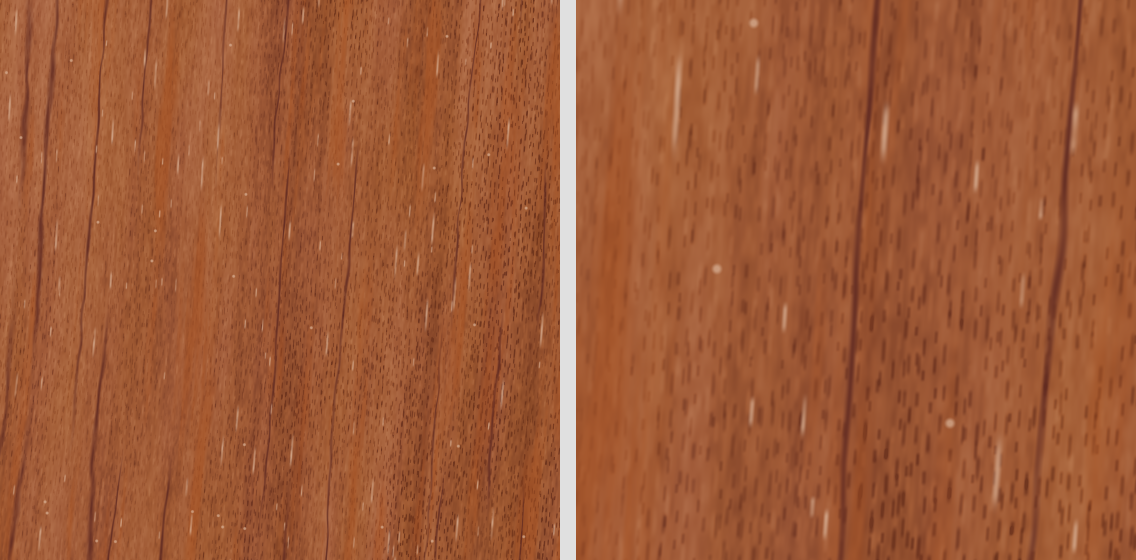
Left: the whole. Right: its middle third, enlarged.
This texture is drawn by a Shadertoy shader. Its source:

```glsl
float hash(vec2 p) {
    vec3 q = fract(p.xyx * vec3(0.1031, 0.1030, 0.0973));
    q += dot(q, q.yzx + 33.33);
    return fract((q.x + q.y) * q.z);
}

float noise(vec2 p) {
    vec2 i = floor(p), f = fract(p);
    f = f * f * (3.0 - 2.0 * f);
    float low = mix(hash(i), hash(i + vec2(1, 0)), f.x);
    float high = mix(hash(i + vec2(0, 1)), hash(i + vec2(1, 1)), f.x);
    return mix(low, high, f.y);
}

float fbm(vec2 p) {
    float sum = 0.0, weight = 0.53;
    for (int i = 0; i < 4; i++) {
        sum += weight * noise(p);
        p = p * 2.03 + 11.7;
        weight *= 0.5;
    }
    return sum;
}

// Growth ring: soft shading that builds up to a sharper edge on its right
float ring(float u, float edge, float width) {
    float d = edge - u;
    return smoothstep(-0.012, 0.010, d) * exp(-max(d, 0.0) / width);
}

// Short soft strokes, one per jittered cell, columns shifted against each other
float dashes(vec2 p, vec2 grid, float density, float seed) {
    vec2 g = p * grid;
    g.y += 17.0 * hash(vec2(floor(g.x), seed));
    vec2 id = floor(g) + seed * 13.0;
    vec2 f = fract(g) - 0.5;
    f.x += 0.4 * (hash(id + 7.3) - 0.5);
    float halfLength = mix(0.22, 0.48, hash(id + 3.1));
    float across = 1.0 - smoothstep(0.0, 0.29, abs(f.x));
    float along = 1.0 - smoothstep(halfLength * 0.4, halfLength, abs(f.y));
    return step(hash(id), density) * across * along;
}

// Broken dark veins running with the grain
float veins(vec2 p) {
    const float COUNT = 17.0;
    float sum = 0.0;
    for (float i = 0.0; i < COUNT; i++) {
        float center = (i + hash(vec2(i, 4.0))) / COUNT * 1.08 - 0.06;
        center += 0.014 * (noise(vec2(p.y * 4.0, i * 7.0)) - 0.5);
        center += 0.004 * (noise(vec2(p.y * 23.0, i * 5.0)) - 0.5);
        float width = mix(0.003, 0.009, pow(hash(vec2(i, 9.0)), 2.0));
        width *= 0.6 + 0.8 * noise(vec2(p.y * 14.0, i * 3.0));
        float presence = smoothstep(0.38, 0.72, noise(vec2(p.y * 3.5, i * 9.0 + 2.0)));
        float line = 1.0 - smoothstep(0.0, width, abs(p.x - center));
        sum = max(sum, line * presence);
    }
    return sum * (0.5 + 0.6 * noise(p * vec2(300.0, 32.0)));
}

// Small round pale specks
float specks(vec2 p, float cells, float density) {
    vec2 id = floor(p * cells);
    vec2 jitter = 0.5 * vec2(hash(id + 21.0), hash(id + 47.0)) - 0.25;
    float d = length(fract(p * cells) - 0.5 - jitter);
    return step(hash(id + 5.0), density) * (1.0 - smoothstep(0.04, 0.17, d));
}

vec3 woodRamp(float tone) {
    const vec3 DARK = vec3(0.44, 0.21, 0.12);
    const vec3 MIDDLE = vec3(0.63, 0.355, 0.205);
    const vec3 LIGHT = vec3(0.74, 0.49, 0.33);
    return tone < 0.5 ? mix(DARK, MIDDLE, tone * 2.0)
                      : mix(MIDDLE, LIGHT, tone * 2.0 - 1.0);
}

void mainImage(out vec4 fragColor, in vec2 fragCoord) {
    const vec3 VEIN = vec3(0.37, 0.16, 0.13);
    const vec3 PALE = vec3(0.84, 0.68, 0.57);
    const vec3 RUST = vec3(0.66, 0.32, 0.13);
    vec2 uv = fragCoord / iResolution.xy;

    // Grain coordinates lean right towards the top and wander slightly
    vec2 grain = uv;
    grain.x -= 0.068 * uv.y + 0.018 * (noise(uv * vec2(3.0, 2.2)) - 0.5);
    float u = grain.x;

    // Broad shading and streaks
    float coarse = smoothstep(0.25, 0.85, u);
    float tone = 0.58 - 0.05 * coarse;
    tone += 0.40 * (fbm(vec2(u * 9.0, uv.y * 0.9)) - 0.5);
    tone += 0.34 * (fbm(vec2(u * 48.0, uv.y * 2.2 + 5.0)) - 0.5);
    tone -= 0.24 * ring(u, 0.53, 0.045) + 0.27 * ring(u, 0.755, 0.05);
    tone -= 0.16 * ring(u, 0.93, 0.03);

    // Fine fibres and pores, stronger on the coarse side
    float fibre = noise(grain * vec2(210.0, 38.0)) - 0.5;
    float grit = noise(grain * vec2(330.0, 110.0) + 31.0) - 0.5;
    float poreAmount = mix(0.16, 0.34, coarse) * (0.4 + 1.2 * noise(grain * vec2(14.0, 3.0)));
    tone += 0.22 * fibre + 0.16 * grit;
    tone -= poreAmount * dashes(grain, vec2(125.0, 48.0), 0.65, 1.0);
    tone -= poreAmount * dashes(grain + 0.37, vec2(148.0, 60.0), 0.5, 2.0);
    tone += 0.12 * dashes(grain, vec2(110.0, 36.0), 0.5, 3.0);
    vec3 color = woodRamp(clamp(tone, 0.0, 1.0));

    // Pinkish and rusty shifts of hue
    color.b += 0.05 * (fbm(grain * vec2(22.0, 3.0) + 60.0) - 0.42);
    float rust = smoothstep(0.55, 0.80, fbm(grain * vec2(38.0, 2.5) + 90.0));
    color = mix(color, RUST, 0.5 * rust);

    // Dark veins, then pale slits and specks
    color = mix(color, VEIN, clamp(0.85 * veins(grain), 0.0, 0.85));
    float ragged = 0.35 + 0.65 * noise(grain * vec2(90.0, 75.0));
    float slits = dashes(grain, vec2(85.0, 13.0), 0.045, 4.0);
    slits = max(slits, dashes(grain, vec2(115.0, 32.0), 0.018, 5.0));
    color = mix(color, PALE, 0.85 * slits * ragged);
    color = mix(color, PALE, 0.75 * specks(uv, 42.0, 0.02));

    fragColor = vec4(color, 1.0);
}
```
